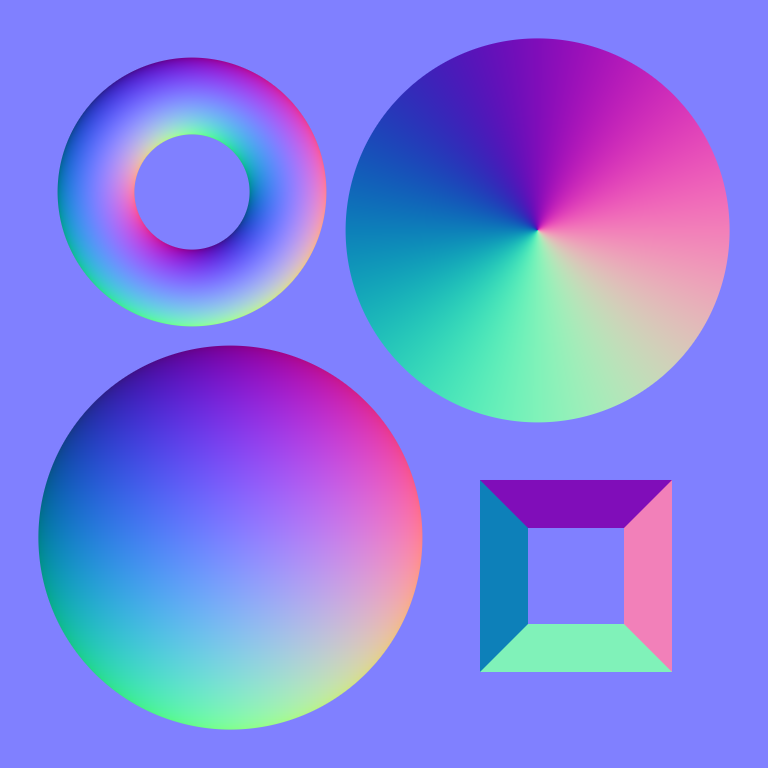
Give the GLSL for this texture map, as a WebGL 1 fragment shader.

```glsl
precision highp float;
// Tangent-space normal map of a torus, a cone, a sphere and a truncated pyramid.
uniform vec2 u_resolution;

#define TORUS_CENTER vec2(0.25, 0.75)
#define TORUS_RADIUS 0.125
#define TUBE_RADIUS 0.05
#define CONE_CENTER vec2(0.7, 0.7)
#define CONE_RADIUS 0.25
#define SPHERE_CENTER vec2(0.3, 0.3)
#define SPHERE_RADIUS 0.25
#define PYRAMID_CENTER vec2(0.75, 0.25)
#define PYRAMID_BASE 0.125
#define PYRAMID_TOP 0.0625
#define SLOPE 2.0

// Coverage of a shape from its signed distance, one pixel wide
float coverage(float dist, float pixel) {
  return clamp(0.5 - dist / pixel, 0.0, 1.0);
}

vec2 direction(vec2 p) {
  return p / max(length(p), 1e-5);
}

// Normal of a round surface whose horizontal tilt is given
vec3 roundNormal(vec2 tilt) {
  return vec3(tilt, sqrt(max(0.0, 1.0 - dot(tilt, tilt))));
}

// Normal of a flat flank that falls away along a unit direction
vec3 flankNormal(vec2 downhill) {
  return normalize(vec3(downhill * SLOPE, 1.0));
}

// Pack a normal as colour, with green pointing down the canvas
vec3 encode(vec3 normal) {
  return normal * vec3(0.5, -0.5, 0.5) + 0.5;
}

void main() {
  vec2 uv = gl_FragCoord.xy / u_resolution;
  float pixel = 1.0 / min(u_resolution.x, u_resolution.y);
  vec3 flatColor = encode(vec3(0.0, 0.0, 1.0));
  vec3 color = flatColor;

  // Torus: the tilt follows the distance from the tube's centre line
  vec2 p = uv - TORUS_CENTER;
  float across = length(p) - TORUS_RADIUS;
  vec3 torus = encode(roundNormal(direction(p) * across / TUBE_RADIUS));
  color = mix(color, torus, coverage(abs(across) - TUBE_RADIUS, pixel));

  // Cone: constant slope in every direction
  p = uv - CONE_CENTER;
  vec3 cone = encode(flankNormal(direction(p)));
  color = mix(color, cone, coverage(length(p) - CONE_RADIUS, pixel));

  // Sphere
  p = uv - SPHERE_CENTER;
  vec3 sphere = encode(roundNormal(p / SPHERE_RADIUS));
  color = mix(color, sphere, coverage(length(p) - SPHERE_RADIUS, pixel));

  // Truncated pyramid: four flanks meeting on the diagonals, flat top
  p = uv - PYRAMID_CENTER;
  vec2 extent = abs(p);
  float boxRadius = max(extent.x, extent.y);
  vec3 sideFlank = encode(flankNormal(vec2(sign(p.x), 0.0)));
  vec3 endFlank = encode(flankNormal(vec2(0.0, sign(p.y))));
  float seam = (extent.y - extent.x) * 0.7071;
  vec3 pyramid = mix(endFlank, sideFlank, coverage(seam, pixel));
  pyramid = mix(pyramid, flatColor, coverage(boxRadius - PYRAMID_TOP, pixel));
  color = mix(color, pyramid, coverage(boxRadius - PYRAMID_BASE, pixel));

  gl_FragColor = vec4(color, 1.0);
}
```
